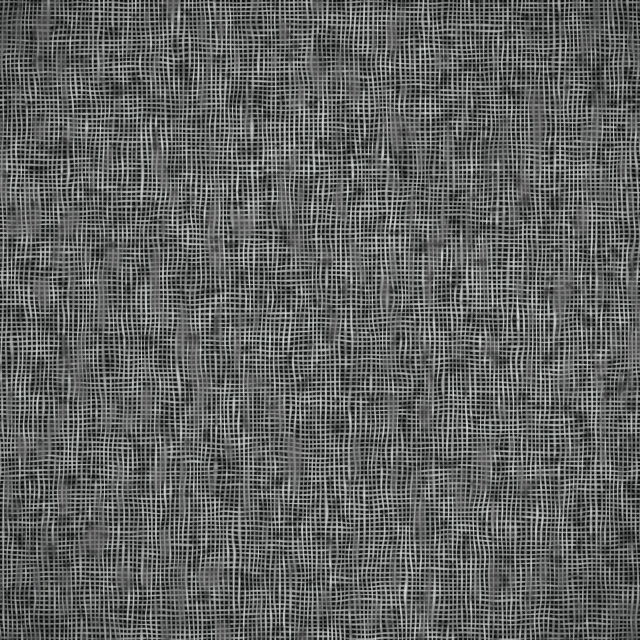
Give the GLSL for this texture, as a Shadertoy shader.

```glsl
// Worn open-weave gauze: a fine grid of pale threads over near-black holes.
// Noise nudges the threads and varies their width and brightness, then
// short streaks of lint and wear, small flecks and darker corners are added.

float hash(vec2 p) {
    return fract(sin(dot(p, vec2(127.1, 311.7))) * 43758.545);
}

float noise(vec2 p) {
    vec2 i = floor(p), f = fract(p);
    f = f * f * (3.0 - 2.0 * f);
    return mix(mix(hash(i), hash(i + vec2(1, 0)), f.x),
               mix(hash(i + vec2(0, 1)), hash(i + vec2(1, 1)), f.x), f.y);
}

// Brightness of one set of threads; across counts threads, along is 0 to 1
float threads(float across, float along, float seed, float blur) {
    float id = floor(across);
    float wear = noise(vec2(id * 0.73 + seed, along * 30.0));
    float fiber = noise(vec2(id * 7.0 + seed, along * 75.0));
    float halfWidth = 0.17 + 0.08 * noise(vec2(id * 3.0 + seed, along * 35.0));
    float dist = abs(fract(across) - 0.5);
    float cover = 1.0 - smoothstep(halfWidth - blur, halfWidth + blur, dist);
    return cover * (0.38 + 0.26 * smoothstep(0.1, 0.8, wear) + 0.20 * fiber);
}

void mainImage(out vec4 fragColor, in vec2 fragCoord) {
    vec2 uv = fragCoord / iResolution.xy;
    vec2 p = fragCoord / iResolution.y;
    float count = 138.0;
    float blur = 0.07 + 0.5 * count / iResolution.y;

    // Nudge the threads: upright ones wander more than the level ones
    vec2 bend = vec2(noise(p * vec2(34.0, 11.0)), noise(p * vec2(14.0, 30.0) + 40.0)) - 0.5;
    vec2 wobble = vec2(noise(p * vec2(70.0, 30.0) + 80.0),
                       noise(p * vec2(40.0, 60.0) + 120.0)) - 0.5;
    vec2 grid = p * count + bend * vec2(0.95, 0.6) + wobble * vec2(0.5, 0.35);

    // Weave the two thread sets, upright ones brighter, with raised crossings
    float warp = threads(grid.x, p.y, 17.0, blur) * 1.06;
    float weft = threads(grid.y, p.x, 71.0, blur) * 0.92;
    float weave = max(warp, weft) + 0.16 * min(warp, weft);
    vec3 color = mix(vec3(0.045, 0.052, 0.052), vec3(0.85, 0.865, 0.86), weave);

    // Narrow upright streaks of lint fill the holes with grey
    float lint = noise(p * vec2(70.0, 20.0) + 9.0) * 0.6
               + noise(p * vec2(130.0, 42.0) + 31.0) * 0.4;
    color = mix(color, vec3(0.44, 0.43, 0.44), 0.6 * smoothstep(0.53, 0.82, lint));

    // Small worn spots follow both thread directions
    float worn = noise(p * vec2(95.0, 44.0) + 63.0) * 0.5
               + noise(p * vec2(62.0, 110.0) + 7.0) * 0.5;
    color *= 1.0 - 0.33 * smoothstep(0.58, 0.86, worn);
    color *= 0.98 + 0.05 * noise(p * 7.0 + 3.0);

    // A few soft flecks of pale or faintly tinted fluff
    for (float i = 0.0; i < 14.0; i++) {
        vec2 center = vec2(hash(vec2(i, 3.0)), hash(vec2(i, 8.0)));
        vec2 size = vec2(0.004, 0.007) * (0.6 + 0.7 * hash(vec2(i, 5.0)));
        float fleck = 1.0 - smoothstep(0.3, 1.0, length((uv - center) / size));
        vec3 tint = mix(vec3(0.50, 0.54, 0.58), vec3(0.60, 0.59, 0.52), hash(vec2(i, 11.0)));
        color = mix(color, tint, 0.5 * fleck);
    }

    // Darken the corners
    vec2 corner = uv - 0.5;
    color *= 1.02 - 0.24 * smoothstep(0.15, 0.6, dot(corner, corner));
    fragColor = vec4(color, 1.0);
}
```
